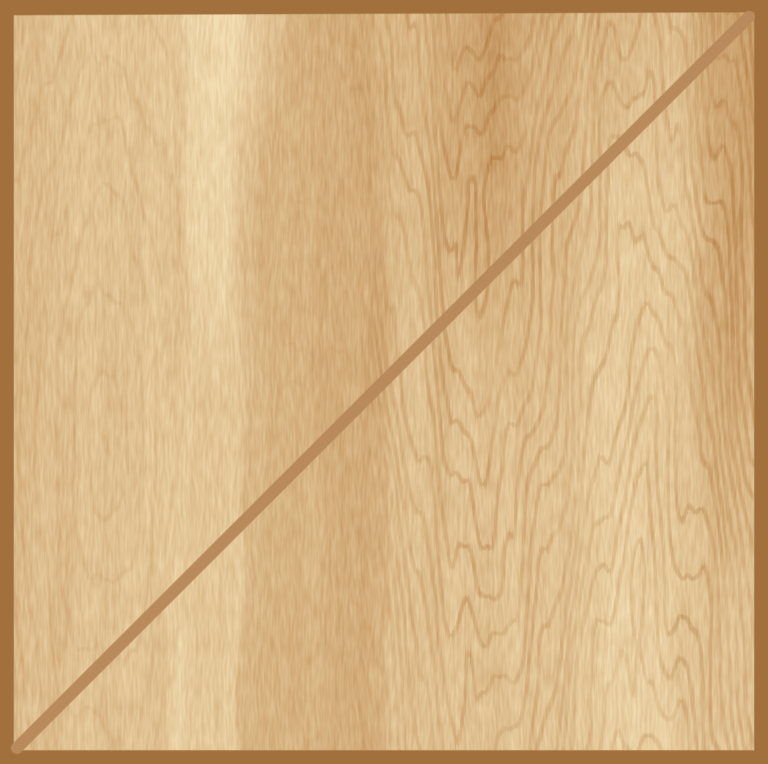
A Shadertoy shader for this texture:

```glsl
// Framed pale wood panel with cathedral grain and a diagonal bar.

vec2 gradientAt(vec2 cell) {
    vec3 q = fract(cell.xyx * vec3(.1031, .1030, .0973));
    q += dot(q, q.yzx + 33.33);
    float angle = 6.2832 * fract((q.x + q.y) * q.z);
    return vec2(cos(angle), sin(angle));
}

float gradientNoise(vec2 p) {
    vec2 i = floor(p), f = p - i;
    vec2 u = f * f * f * (f * (f * 6. - 15.) + 10.);
    vec2 e = vec2(1, 0);
    float low = mix(dot(gradientAt(i), f), dot(gradientAt(i + e), f - e), u.x);
    float high = mix(dot(gradientAt(i + e.yx), f - e.yx), dot(gradientAt(i + 1.), f - 1.), u.x);
    return 1.4 * mix(low, high, u.y);
}

float band(float x, float from, float to, float soft) {
    return smoothstep(from - soft, from + soft, x) * (1. - smoothstep(to - soft, to + soft, x));
}

float bump(float x, float center, float width) {
    float d = (x - center) / width;
    return exp(-d * d);
}

float segmentDistance(vec2 p, vec2 a, vec2 b) {
    vec2 ab = b - a;
    return length(p - a - ab * clamp(dot(p - a, ab) / dot(ab, ab), 0., 1.));
}

// Broad light and dark streaks: 0 is pale sapwood, 1 is dark heartwood
float heartwood(vec2 p) {
    float x = p.x + .012 * gradientNoise(vec2(p.x * 9., p.y * 5.));
    float tone = .30 + .12 * gradientNoise(vec2(x * 32., p.y * 1.6));
    tone += .12 * (1. - smoothstep(.02, .12, x));
    tone -= .25 * band(x, .245, .31, .012) * smoothstep(.42, .65, p.y);
    tone -= .12 * band(x, .21, .315, .02) * (1. - smoothstep(.4, .6, p.y));
    tone -= .13 * band(x, .30, .36, .02) * smoothstep(.8, .95, p.y);
    float edge = .316 + .045 * smoothstep(.65, 1., p.y);
    float edgeSoft = mix(.004, .03, smoothstep(.3, .9, p.y));
    tone += .24 * band(x, edge, .51, edgeSoft);
    tone += .08 * band(x, .415, .5, .01);
    tone += .42 * bump(x, .635, .07) * smoothstep(.4, .95, p.y);
    tone += .12 * smoothstep(.48, .56, x) * smoothstep(.15, .9, p.y);
    tone += .36 * smoothstep(.88, .95, x) * smoothstep(.15, .75, p.y);
    tone -= .22 * bump(x, .83, .07) * (1. - smoothstep(.7, 1., p.y));
    return tone;
}

// Thin line at each whole value of a height field, of even width on the canvas
float contour(float height, float width) {
    float slope = max(fwidth(height) * iResolution.y, 9.);
    float f = fract(height);
    float d = min(f, 1. - f) / slope;
    return 1. - smoothstep(width * .35, width + .7 / iResolution.y, d);
}

float growthLines(vec2 p) {
    float ragged = gradientNoise(vec2(p.x * 21., p.y * 3.2));
    float fine = gradientNoise(vec2(p.x * 65., p.y * 10.));

    // Closed ovals on the left
    float ovals = 1.9 * length((p - vec2(.138, .42)) / vec2(.043, .19));
    ovals += .55 * ragged + .16 * fine;

    // Arches on the right, with downward points between them
    float arches = 10. * p.y - 4.7 * cos(6.2832 * (p.x - .835) / .42);
    arches += 1.9 * ragged + .28 * fine;

    float fade = .75 + .5 * gradientNoise(p * vec2(14., 5.) + 7.);
    float left = .15 * (1. - smoothstep(.2, .31, p.x));
    float right = .30 * smoothstep(.46, .55, p.x) + .07 * smoothstep(.33, .4, p.x);
    return fade * (left * contour(ovals, .0026) + right * contour(arches, .0027));
}

float fibres(vec2 p) {
    p.x += .003 * gradientNoise(p * vec2(12., 8.));
    float grain = .15 * gradientNoise(p * vec2(190., 22.));
    grain += .18 * gradientNoise(p * vec2(330., 48.) + 31.);
    return grain + .06 * gradientNoise(p * vec2(75., 5.) + 63.);
}

void mainImage(out vec4 fragColor, in vec2 fragCoord) {
    vec2 p = fragCoord / iResolution.xy;
    float pixel = 1. / iResolution.y;

    // Wood
    float tone = heartwood(p) + growthLines(p) + fibres(p);
    vec3 color = mix(vec3(.925, .83, .655), vec3(.77, .59, .38), clamp(tone, -.15, 1.3));

    // Diagonal bar with round ends
    float bar = segmentDistance(p, vec2(.022, .021), vec2(.975, .978)) - .0078;

    // Frame, its top edge slightly tilted
    vec2 inset = min(p - .018, vec2(.982, mix(.980, .984, p.x)) - p);
    float inside = min(inset.x, inset.y);
    color = mix(vec3(.63, .44, .235), color, smoothstep(-pixel, pixel, inside));
    color = mix(color, vec3(.72, .54, .36), 1. - smoothstep(-pixel, pixel, bar));

    fragColor = vec4(color, 1.);
}
```
